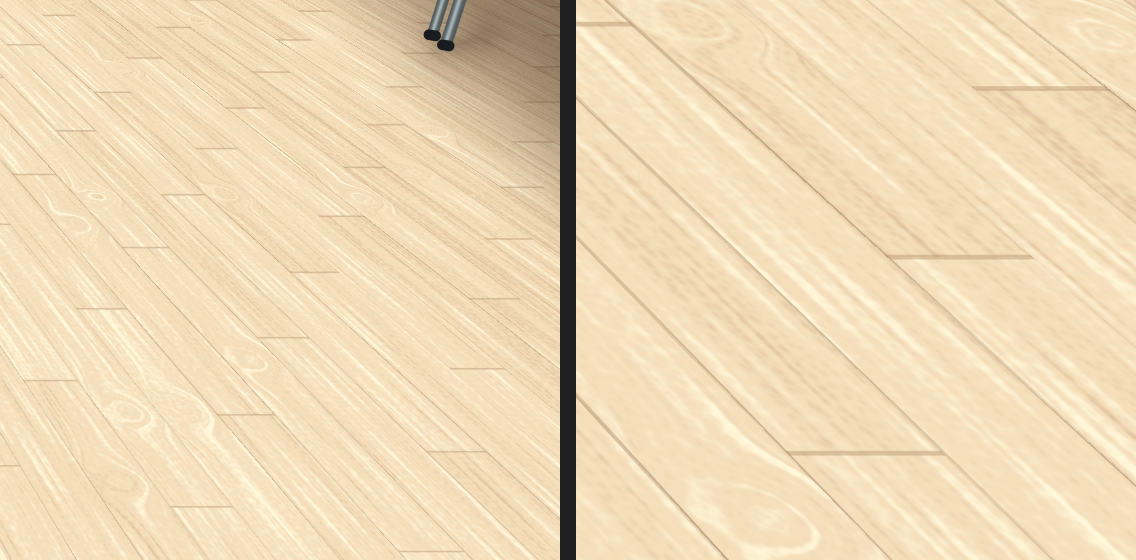
Left, the full canvas; right, a detail of the centre.
Write a Shadertoy shader that draws this texture.

```glsl
const float TAU = 6.28318;
const vec2 VANISH = vec2(-1.04, 1.94);   // where the boards converge
const float BOARD_WIDTH = 0.0607;
const float BOARD_LENGTH = 0.204;
const float STAGGER = 0.37;              // joint shift from row to row

const vec3 TAN = vec3(0.88, 0.77, 0.62);
const vec3 BEIGE = vec3(0.96, 0.87, 0.73);
const vec3 CREAM = vec3(1.0, 0.97, 0.85);
const vec3 SEAM = vec3(0.70, 0.58, 0.44);
const vec3 SHADOW = vec3(0.60, 0.56, 0.53);
const vec3 STEEL = vec3(0.50, 0.54, 0.55);
const vec3 RUBBER = vec3(0.10, 0.11, 0.12);

float hash(vec2 p) {
    return fract(sin(dot(p, vec2(127.1, 311.7))) * 43758.55);
}

// Distance to the nearest scattered point
float cellular(vec2 p, float seed) {
    vec2 cell = floor(p);
    float nearest = 2.0;
    for (int y = -1; y <= 1; y++)
    for (int x = -1; x <= 1; x++) {
        vec2 c = cell + vec2(x, y);
        vec2 site = c + vec2(hash(c + seed), hash(c + seed + 19.3));
        nearest = min(nearest, length(p - site));
    }
    return nearest;
}

// Layered sines: broad bands down to fine fibres
float grain(float across, float along, float seed) {
    float sum = 0.0, amp = 0.5, freq = 1.3;
    for (int i = 0; i < 4; i++) {
        float phase = TAU * hash(vec2(seed, float(i)));
        float sway = 0.7 * sin(along * (2.0 + float(i)) + phase * 3.0);
        sum += amp * sin(TAU * freq * across + phase + sway);
        amp *= 0.8;
        freq *= 2.1;
    }
    return sum;
}

// Lightness of one board; p runs from 0 to 1 across and along it
float boardTone(vec2 p, vec2 id) {
    float seed = hash(id);
    vec2 knot = vec2(0.5, 0.25 + 0.5 * hash(id + 7.0));
    float r = length((p - knot) * vec2(1.0, 8.0));
    float figure = step(0.72, hash(id + 3.0)) * exp(-3.0 * r * r);
    float bend = mix(p.x, r + 0.05 * sin(p.y * 70.0), figure);

    float tone = 0.50 + 0.22 * (seed - 0.5);
    tone += 0.15 * grain(bend, p.y, seed * 31.0);
    float streak = cellular(vec2(bend * 5.0, p.y * 2.2), seed * 57.0);
    tone += 0.32 * smoothstep(0.32, 0.08, streak);
    float vein = cellular(vec2(bend * 7.0, p.y * 1.6), seed * 83.0);
    tone -= 0.22 * smoothstep(0.25, 0.05, vein);
    float fleck = cellular(p * vec2(13.0, 75.0), seed * 91.0);
    return tone + 0.28 * (fleck - 0.45);
}

vec3 woodColour(float tone) {
    vec3 c = mix(TAN, BEIGE, smoothstep(0.0, 0.5, tone));
    return mix(c, CREAM, smoothstep(0.48, 1.05, tone));
}

float stroke(float dist, float halfWidth, float px) {
    return 1.0 - smoothstep(halfWidth - px, halfWidth + px, dist);
}

float segment(vec2 p, vec2 a, vec2 b) {
    vec2 ab = b - a;
    return length(p - a - ab * clamp(dot(p - a, ab) / dot(ab, ab), 0.0, 1.0));
}

// Steel tube with a rubber foot
vec3 addLeg(vec3 c, vec2 p, vec2 top, vec2 foot, float radius, float px) {
    vec2 dir = normalize(foot - top);
    float side = (dir.x * (p.y - foot.y) - dir.y * (p.x - foot.x)) / radius;
    vec3 metal = STEEL * (0.65 + 0.65 * exp(-6.0 * (side + 0.1) * (side + 0.1)));
    c = mix(c, metal, stroke(segment(p, top, foot), radius, px));
    float cap = segment(p, foot - vec2(0.006, 0.0), foot + vec2(0.006, -0.002));
    return mix(c, RUBBER, stroke(cap, 0.0095, px));
}

void mainImage(out vec4 fragColor, in vec2 fragCoord) {
    vec2 uv = fragCoord / iResolution.xy;
    float px = 0.7 / iResolution.y;

    // Floor plane in perspective
    float depth = VANISH.y - uv.y;
    float row = (uv.x - VANISH.x) / depth / BOARD_WIDTH;
    float along = (1.0 / depth - 0.595) / BOARD_LENGTH;
    along += STAGGER * (floor(row) - 14.0);
    vec2 id = floor(vec2(row, along));
    vec2 p = fract(vec2(row, along));

    // Wood, brighter towards the lower left
    float tone = boardTone(p, id) + 0.32 * (0.5 - 0.5 * (uv.x + uv.y));
    vec3 colour = woodColour(tone);

    // Long seams and butt joints
    float seamDist = abs(row - round(row)) * BOARD_WIDTH * depth * 0.72;
    float jointDist = min(p.y, 1.0 - p.y) * BOARD_LENGTH * depth * depth;
    float wear = 0.6 + 0.4 * sin(along * 7.0 + round(row) * 2.4);
    float seamInk = mix(0.2, 0.75, hash(vec2(round(row), 5.0))) * wear;
    colour = mix(colour, SEAM, seamInk * stroke(seamDist, 0.0011, px));
    colour = mix(colour, SEAM, 0.45 * stroke(jointDist, 0.0014, px));

    // Shade in the upper right corner and under the legs
    float shade = smoothstep(1.5, 1.95, uv.x + uv.y);
    float contact = exp(-35.0 * segment(uv, vec2(0.79, 0.915), vec2(0.86, 0.93)));
    colour *= mix(vec3(1.0), SHADOW, clamp(shade + 0.4 * contact, 0.0, 1.0));

    colour = addLeg(colour, uv, vec2(0.798, 1.02), vec2(0.772, 0.938), 0.010, px);
    colour = addLeg(colour, uv, vec2(0.828, 1.02), vec2(0.796, 0.920), 0.011, px);
    fragColor = vec4(colour, 1.0);
}
```
